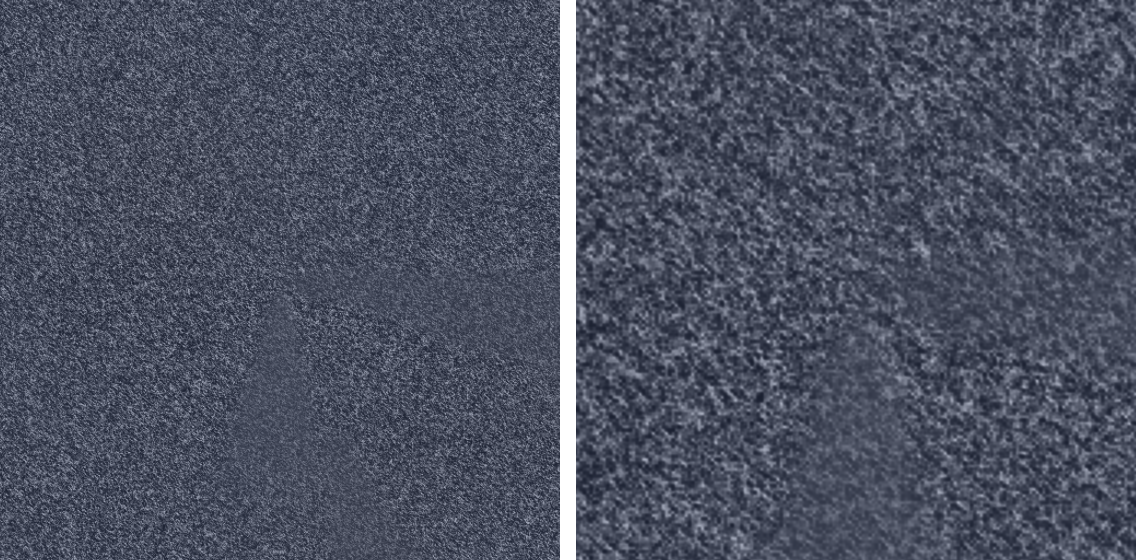
Left, the full canvas; right, a detail of the centre.
Give the GLSL for this texture, as a WebGL 1 fragment shader.

```glsl
precision highp float;
// Slate-blue woven cloth: very fine salt-and-pepper grain over short diagonal threads.
// Two layers of value noise are summed to unit deviation, then scaled by a local
// contrast that drops inside a few soft wedges where the cloth looks smoother.

uniform vec2 u_resolution;

#define BASE_COLOR vec3(0.286, 0.308, 0.373)
#define GRAIN_CELLS 512.0
#define THREAD_CELLS vec2(205.0, 390.0)
#define THREAD_DIR vec2(0.766, -0.643)
#define THREAD_WARP 5.0
#define CONTRAST 0.085
#define SKEW 0.12
#define CALM_DROP 0.46
#define MOTTLE 0.016

float hash(vec2 p) {
  vec3 q = fract(vec3(p.xyx) * 0.1031);
  q += dot(q, q.yzx + 33.33);
  return fract((q.x + q.y) * q.z);
}

float valueNoise(vec2 p) {
  vec2 cell = floor(p);
  vec2 t = fract(p);
  t = t * t * (3.0 - 2.0 * t);
  float low = mix(hash(cell), hash(cell + vec2(1.0, 0.0)), t.x);
  float high = mix(hash(cell + vec2(0.0, 1.0)), hash(cell + vec2(1.0, 1.0)), t.x);
  return mix(low, high, t.y);
}

// Two octaves for broad, soft variation, centred on zero
float cloud(vec2 p) {
  return 0.65 * valueNoise(p) + 0.35 * valueNoise(p * 2.3 + 17.0) - 0.5;
}

// Soft wedge that opens from an apex along a direction and fades at its far end
float wedge(vec2 uv, vec2 apex, vec2 dir, float spread, float reach) {
  vec2 d = uv - apex;
  float along = dot(d, dir);
  float side = abs(dot(d, vec2(-dir.y, dir.x)));
  float halfWidth = spread * max(along, 0.0) + 0.006;
  float body = 1.0 - smoothstep(0.55 * halfWidth, 1.25 * halfWidth + 0.01, side);
  float start = smoothstep(-0.01, 0.05, along);
  float end = 1.0 - smoothstep(0.55 * reach, reach, along);
  return body * start * end;
}

// Zero-mean, roughly unit-deviation cloth grain
float clothGrain(vec2 uv) {
  float fine = valueNoise(uv * GRAIN_CELLS + 0.75);
  vec2 across = vec2(-THREAD_DIR.y, THREAD_DIR.x);
  vec2 thread = vec2(dot(uv, THREAD_DIR), dot(uv, across)) * THREAD_CELLS;
  thread += THREAD_WARP * vec2(cloud(uv * 6.0), cloud(uv * 6.0 + 40.0));
  float weave = valueNoise(thread + 600.0);
  return (fine + weave - 1.0) / 0.303;
}

void main() {
  vec2 uv = gl_FragCoord.xy / min(u_resolution.x, u_resolution.y);

  // Calm areas with slightly wandering borders
  vec2 bent = uv + 0.035 * vec2(cloud(uv * 9.0), cloud(uv * 9.0 + 25.0));
  float calm = wedge(bent, vec2(0.51, 0.50), vec2(-0.05, -0.999), 0.27, 0.50);
  calm = max(calm, 0.8 * wedge(bent, vec2(0.51, 0.50), vec2(0.990, -0.139), 0.20, 0.75));
  calm = max(calm, 0.8 * wedge(bent, vec2(0.59, 0.25), vec2(0.287, -0.958), 0.33, 0.50));

  // Grain with a light tail toward the bright side
  float grain = clothGrain(uv);
  grain += SKEW * (grain * grain - 1.0);
  float contrast = CONTRAST * (1.0 - CALM_DROP * calm) * (1.0 + 0.2 * cloud(uv * 7.0 + 9.0));

  // Broad drift in brightness and a trace of warmth
  float drift = MOTTLE * cloud(uv * 4.0 + 3.0);
  float warmth = MOTTLE * cloud(uv * 3.0 + 60.0);
  vec3 color = BASE_COLOR + drift + warmth * vec3(0.5, 0.0, -0.5);
  color += grain * contrast;

  gl_FragColor = vec4(clamp(color, 0.0, 1.0), 1.0);
}
```
